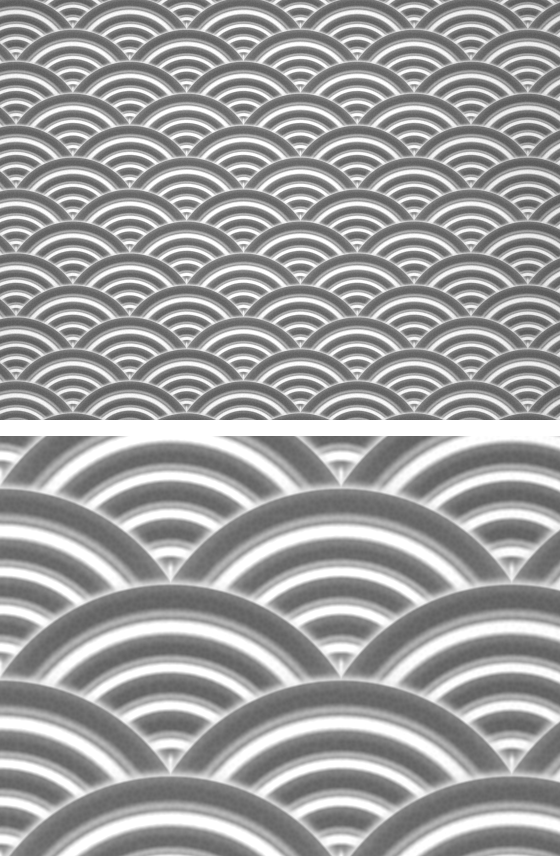
Top, the full canvas; bottom, a detail of the centre.
This pattern is drawn by a Shadertoy shader. Its source:

```glsl
// Lengths are fractions of the canvas height.
const float FAN_PITCH = 0.2708;
const float ROW_STEP = 0.0761;
const float FAN_RADIUS = 0.1608;
const vec2 FIRST_TOP = vec2(0.0382, 0.0920);
const float RIM_WIDTH = 0.0417;
const float RING_WIDTH = 0.0300;
const float HUB_RADIUS = 0.030;
const float SEAM_WIDTH = 0.0022;
const float EDGE_GLOW_WIDTH = 0.0048;
const float EDGE_GLOW = 0.80;
const float EDGE_SOFTNESS = 0.0013;
const float SHADOW = 0.395;
const float MIDTONE = 0.62;
const float HIGHLIGHT = 0.98;
const float FAN_VARIATION = 0.025;
const float GRAIN_SIZE = 0.0045;
const float GRAIN_AMOUNT = 0.045;

vec2 hash2(vec2 p) {
    vec3 q = fract(p.xyx * vec3(0.1031, 0.1030, 0.0973));
    q += dot(q, q.yzx + 33.33);
    return fract((q.xx + q.yz) * q.zy);
}

// Distance to the nearest scattered point.
float cellNoise(vec2 p) {
    vec2 cell = floor(p);
    float nearest = 2.0;
    for (int y = -1; y <= 1; y++) {
        for (int x = -1; x <= 1; x++) {
            vec2 id = cell + vec2(x, y);
            nearest = min(nearest, distance(p, id + hash2(id)));
        }
    }
    return nearest;
}

// Ridge seen from its outer side: shaded face, thin lip, polished face.
float ridgeTone(float t, float lip) {
    float tone = SHADOW + 0.10 * smoothstep(0.25, 0.0, t);
    tone = mix(tone, 0.68, smoothstep(0.40, 0.56, t));
    tone -= lip * exp(-pow((t - 0.64) / 0.05, 2.0));
    tone = mix(tone, HIGHLIGHT, smoothstep(0.62, 0.76, t));
    return mix(tone, SHADOW + 0.10, smoothstep(0.86, 1.0, t));
}

// Nearest fan of a row; returns the offset from its centre.
vec2 fanOffset(vec2 p, float row, out vec2 id) {
    float shift = FIRST_TOP.x + 0.5 * FAN_PITCH * mod(row, 2.0);
    float column = floor((p.x - shift) / FAN_PITCH + 0.5);
    id = vec2(column, row);
    vec2 centre = vec2(shift + column * FAN_PITCH,
                       FIRST_TOP.y + row * ROW_STEP - FAN_RADIUS);
    return p - centre;
}

float fanTone(vec2 offset, vec2 id) {
    float radius = length(offset);
    float depth = FAN_RADIUS - radius;
    float inner = (depth - RIM_WIDTH) / RING_WIDTH;
    float tone = depth < RIM_WIDTH
        ? ridgeTone(clamp(depth / RIM_WIDTH, 0.0, 1.0), 0.12)
        : ridgeTone(fract(inner), 0.05);

    // Flanks turn away from the light.
    float facing = clamp(offset.y / max(radius, 0.001), 0.0, 1.0);
    tone = MIDTONE + (tone - MIDTONE) * mix(0.60, 1.0, smoothstep(0.2, 0.9, facing));

    // Pale hub with a bright upright seam.
    float seam = exp(-pow(offset.x / SEAM_WIDTH, 2.0));
    float hub = smoothstep(HUB_RADIUS, 0.7 * HUB_RADIUS, radius);
    tone = mix(tone, mix(0.60, 0.95, seam), hub);
    return tone + FAN_VARIATION * (hash2(id + 40.0).x - 0.5);
}

// Broad uneven lighting, dimmer towards the corners.
float lighting(vec2 p, float aspect) {
    vec2 q = p - vec2(0.45 * aspect, 0.55);
    float waves = sin(2.3 * p.x + 1.7 * p.y) + 0.5 * sin(5.1 * p.y - 3.2 * p.x);
    return 1.03 - 0.13 * dot(q, q) + 0.012 * waves;
}

void mainImage(out vec4 fragColor, in vec2 fragCoord) {
    vec2 p = fragCoord / iResolution.y;
    float softness = max(EDGE_SOFTNESS, 0.75 / iResolution.y);
    float firstRow = ceil((p.y - FIRST_TOP.y) / ROW_STEP);
    float tone = MIDTONE;

    // Paint rows back to front; each front edge lights the fan behind it.
    for (int i = 1; i >= -1; i--) {
        vec2 id;
        vec2 offset = fanOffset(p, firstRow + float(i), id);
        float edge = length(offset) - FAN_RADIUS;
        float glow = EDGE_GLOW * exp(-pow(max(edge, 0.0) / EDGE_GLOW_WIDTH, 2.0));
        tone = mix(tone, 0.90, glow);
        tone = mix(tone, fanTone(offset, id), smoothstep(softness, -softness, edge));
    }

    tone *= lighting(p, iResolution.x / iResolution.y);
    tone += GRAIN_AMOUNT * (cellNoise(p / GRAIN_SIZE) - 0.45);
    fragColor = vec4(vec3(clamp(tone, 0.0, 1.0)), 1.0);
}
```
